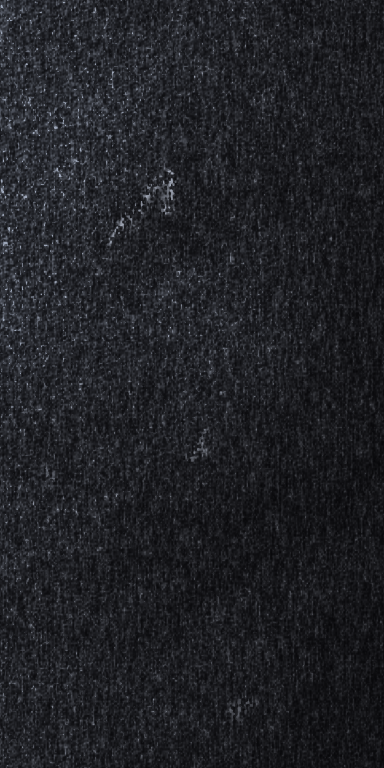
Reproduce this texture procedurally as a WebGL 2 fragment shader.

```glsl
#version 300 es
precision highp float;
// Dark slate board with fine vertical grain, diagonal wiped haze and faint chalk flecks.

uniform vec2 u_resolution;
out vec4 outColor;

float hash(vec2 cell) {
    vec3 h = fract(cell.xyx * vec3(0.1031, 0.1030, 0.0973));
    h += dot(h, h.yzx + 33.33);
    return fract((h.x + h.y) * h.z);
}

// Smooth value noise, centred on zero
float noise(vec2 p) {
    vec2 cell = floor(p), f = fract(p);
    f = f * f * (3.0 - 2.0 * f);
    float low = mix(hash(cell), hash(cell + vec2(1, 0)), f.x);
    float high = mix(hash(cell + vec2(0, 1)), hash(cell + vec2(1, 1)), f.x);
    return mix(low, high, f.y) - 0.5;
}

float segmentDistance(vec2 p, vec2 start, vec2 along) {
    vec2 d = p - start;
    return length(d - along * clamp(dot(d, along) / dot(along, along), 0.0, 1.0));
}

// Powdery chalk strokes that shorten down the board
float chalkStrokes(vec2 p) {
    float chalk = 0.0;
    for (int i = 0; i < 3; i++) {
        float n = float(i);
        vec2 start = vec2(0.44 + 0.1 * n, 1.56 - 0.69 * n);
        vec2 wobble = 0.03 * vec2(noise(p * 18.0 + n), noise(p * 18.0 + 40.0));
        float size = 1.0 / (1.0 + 2.0 * n);
        float slanted = segmentDistance(p + wobble, start, vec2(-0.15, -0.19) * size);
        float upright = segmentDistance(p + wobble, start, vec2(0.0, -0.11) * size);
        chalk += sqrt(size) * (1.0 - smoothstep(0.0, 0.028, min(slanted, upright)));
    }
    return chalk;
}

void main() {
    vec2 p = gl_FragCoord.xy / u_resolution.x;
    vec2 wiped = mat2(0.87, -0.5, 0.5, 0.87) * p;

    // Broad light from the upper left and soft diagonal haze
    float tone = 0.7 * (0.5 - p.x) + 0.15 * (p.y - 1.0);
    tone += 0.32 * noise(wiped * vec2(1.8, 5.0) + 7.0);
    tone += 0.16 * noise(wiped * vec2(4.0, 15.0) + 21.0);
    tone += 0.08 * noise(p * vec2(50.0, 4.0) + 3.0);
    float dust = smoothstep(-0.4, 0.6, tone);

    // Streaks on the clean side, slanted rub marks on the dusty side, fine tooth over all
    float grain = mix(1.0, 0.65, dust) * noise(p * vec2(225.0, 34.0) + 11.0);
    grain += mix(0.45, 0.85, dust) * noise(wiped * vec2(105.0, 200.0) + 90.0);
    grain += 1.15 * noise(p * vec2(241.0, 185.0) + 53.0);

    // Sparse pale specks, denser where the board is dusty
    float speckNoise = noise(p * vec2(205.0, 150.0) + 170.0);
    float speck = smoothstep(0.26, 0.42, speckNoise);
    float powder = smoothstep(0.0, 0.35, noise(p * vec2(190.0, 135.0) + 230.0));

    float light = 0.113 * exp(tone + grain + speck * mix(0.45, 0.9, dust));
    light += 0.45 * chalkStrokes(p) * powder;
    light = min(light, 0.65);

    vec3 slate = light * mix(vec3(0.97, 1.0, 1.06), vec3(0.94, 1.0, 1.1), dust);
    outColor = vec4(slate + vec3(0.005, 0.004, 0.012), 1.0);
}
```
